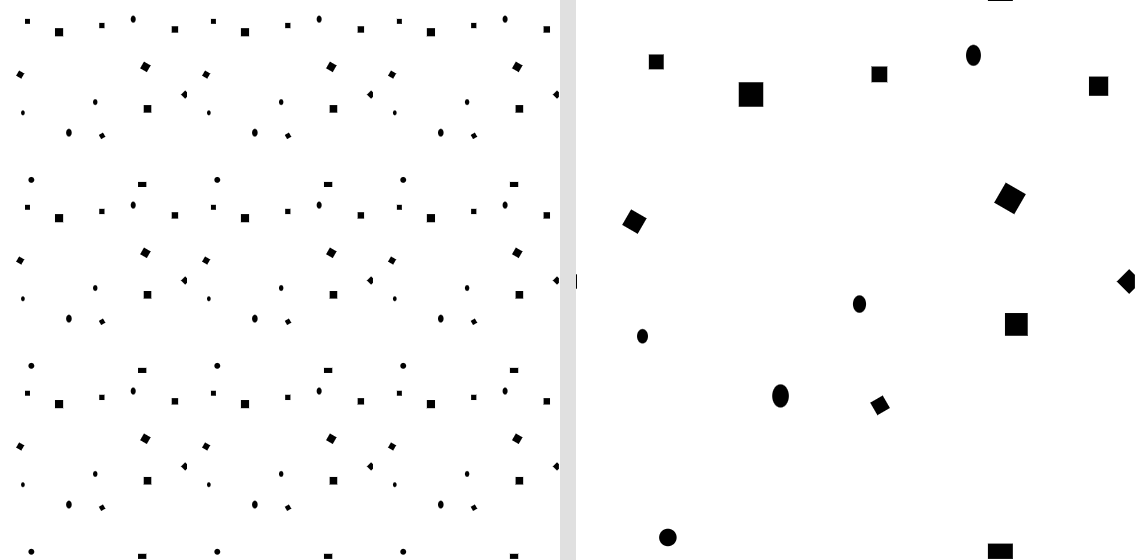
Left, the full canvas; right, a detail of the centre.
Reproduce this pattern procedurally as a three.js fragment shader.

```glsl
// Sparse black confetti on white: small squares, tilted squares and ovals.
// One tile of marks, built from distance functions, repeats three times
// across and down inside a thin blank margin.

#define CANVAS 768.0
#define TILE 255.0
#define REPEATS 3.0
#define MARGIN 1.5
#define TILT 0.5236
#define DIAMOND 0.7854
#define PAPER vec3(1.0)
#define INK vec3(0.005)

varying vec2 vUv;

// Signed distance to a box turned counterclockwise by angle
float box(vec2 p, vec2 center, vec2 halfSize, float angle) {
  float c = cos(angle), s = sin(angle);
  p -= center;
  p = vec2(c * p.x + s * p.y, c * p.y - s * p.x);
  vec2 d = abs(p) - halfSize;
  return max(d.x, d.y);
}

float square(vec2 p, vec2 center, float halfSide, float angle) {
  return box(p, center, vec2(halfSide), angle);
}

// Approximate signed distance to an upright oval
float oval(vec2 p, vec2 center, vec2 radii) {
  return (length((p - center) / radii) - 1.0) * min(radii.x, radii.y);
}

float uprightSquares(vec2 p) {
  float d = square(p, vec2(36.2, 227.2), 3.4, 0.0);
  d = min(d, square(p, vec2(79.5, 212.3), 5.6, 0.0));
  d = min(d, square(p, vec2(138.2, 221.5), 3.6, 0.0));
  d = min(d, square(p, vec2(238.4, 216.1), 4.4, 0.0));
  d = min(d, square(p, vec2(200.8, 107.2), 5.2, 0.0));
  return min(d, box(p, vec2(193.5, 3.5), vec2(5.7, 3.5), 0.0));
}

float tiltedSquares(vec2 p) {
  float d = square(p, vec2(26.2, 154.2), 4.1, -TILT);
  d = min(d, square(p, vec2(197.9, 164.8), 5.3, -TILT));
  d = min(d, square(p, vec2(138.5, 70.2), 3.3, TILT));
  // The diamond is cut off by the right side of the tile
  float diamond = square(p, vec2(252.4, 126.8), 4.0, DIAMOND);
  return min(d, max(diamond, p.x - TILE));
}

float ovals(vec2 p) {
  float d = oval(p, vec2(181.2, 230.2), vec2(3.4, 4.8));
  d = min(d, oval(p, vec2(129.1, 116.5), vec2(3.0, 4.0)));
  d = min(d, oval(p, vec2(29.9, 101.8), vec2(2.5, 3.3)));
  d = min(d, oval(p, vec2(93.0, 74.5), vec2(3.8, 5.3)));
  return min(d, oval(p, vec2(41.5, 9.8), vec2(4.0)));
}

void main() {
  vec2 p = vUv * CANVAS - MARGIN;
  float pixel = fwidth(p.x);

  // Repeat the tile
  vec2 tile = mod(p, TILE);
  float marks = min(ovals(tile), min(uprightSquares(tile), tiltedSquares(tile)));

  // Keep the margin blank
  float halfField = 0.5 * REPEATS * TILE;
  marks = max(marks, box(p, vec2(halfField), vec2(halfField), 0.0));

  float coverage = clamp(0.5 - marks / pixel, 0.0, 1.0);
  gl_FragColor = vec4(mix(PAPER, INK, coverage), 1.0);
}
```
